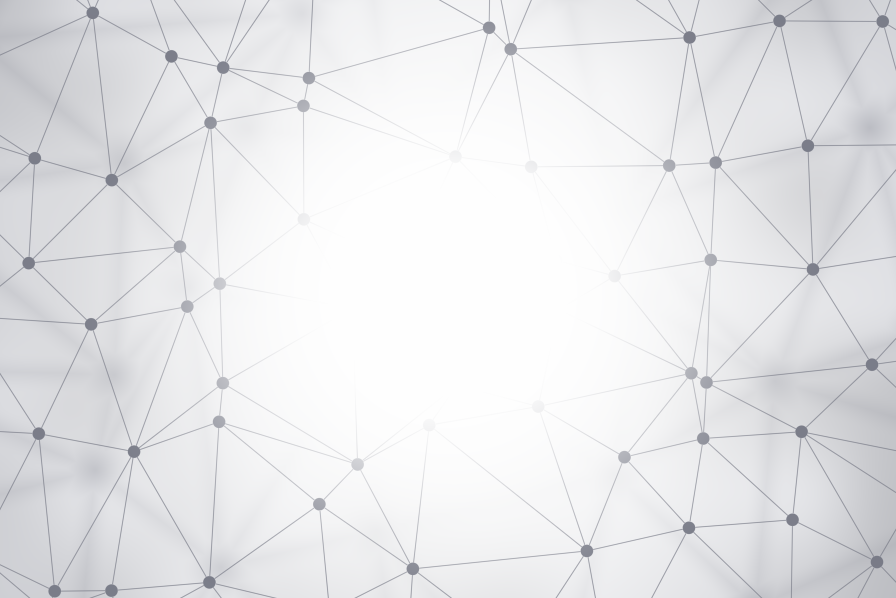
Give the GLSL for this background, as a WebGL 2 fragment shader.

```glsl
#version 300 es
precision highp float;

uniform vec2 u_resolution;
out vec4 fragColor;

const vec3 CENTER_WHITE = vec3(0.995);
const vec3 RIM_GREY = vec3(0.775, 0.78, 0.80);
const vec3 INK = vec3(0.45, 0.46, 0.51);

vec2 hash2(vec2 cell, float seed) {
    vec3 q = fract(vec3(cell.xyx + seed) * vec3(0.1031, 0.1030, 0.0973));
    q += dot(q, q.yzx + 33.33);
    return fract((q.xx + q.yz) * q.zy);
}

float valueNoise(vec2 p, float seed) {
    vec2 cell = floor(p);
    vec2 f = fract(p);
    f = f * f * (3.0 - 2.0 * f);
    float low = mix(hash2(cell, seed).x, hash2(cell + vec2(1, 0), seed).x, f.x);
    float high = mix(hash2(cell + vec2(0, 1), seed).x, hash2(cell + vec2(1, 1), seed).x, f.x);
    return mix(low, high, f.y);
}

// Jittered lattice node, in lattice units
vec2 node(vec2 cell, float seed) {
    return cell + 0.5 + 0.92 * (hash2(cell, seed) - 0.5);
}

float segmentDistance(vec2 p, vec2 a, vec2 b) {
    vec2 ab = b - a;
    float t = clamp(dot(p - a, ab) / max(dot(ab, ab), 0.0001), 0.0, 1.0);
    return length(p - a - ab * t);
}

float coverage(float dist, float radius, float softness) {
    return 1.0 - smoothstep(radius - softness, radius + softness, dist);
}

// Distances to the nearest link (x) and nearest node (y) of a triangulated mesh
vec2 meshDistance(vec2 p, float cellSize, float seed) {
    vec2 q = p / cellSize;
    vec2 base = floor(q);
    vec2 nearest = vec2(10.0);
    for (int j = -2; j <= 1; j++) {
        for (int i = -2; i <= 1; i++) {
            vec2 cell = base + vec2(i, j);
            vec2 a = node(cell, seed);
            vec2 b = node(cell + vec2(1, 0), seed);
            vec2 c = node(cell + vec2(1, 1), seed);
            vec2 d = node(cell + vec2(0, 1), seed);
            float link = min(segmentDistance(q, a, b), segmentDistance(q, a, d));
            // Split each quad along its shorter diagonal
            bool rising = distance(a, c) < distance(b, d);
            float diagonal = rising ? segmentDistance(q, a, c) : segmentDistance(q, b, d);
            nearest.x = min(nearest.x, min(link, diagonal));
            nearest.y = min(nearest.y, distance(q, a));
        }
    }
    return nearest * cellSize;
}

void main() {
    vec2 p = gl_FragCoord.xy / u_resolution.y;
    float pixel = 1.0 / u_resolution.y;
    vec2 center = vec2(0.5 * u_resolution.x / u_resolution.y, 0.51);
    float radius = length((p - center) * vec2(0.92, 0.88));

    // Radial light, white in the middle and grey toward the rim
    vec3 color = mix(CENTER_WHITE, RIM_GREY, smoothstep(0.17, 0.93, radius));

    // Drifting smoke and out-of-focus mesh behind
    float rim = smoothstep(0.25, 0.7, radius);
    float smoke = valueNoise(p * 6.0, 3.0) - 0.5;
    color -= 0.10 * smoke * rim;
    vec2 far = meshDistance(p + 0.07, 0.31, 17.0);
    float haze = max(0.24 * coverage(far.x, 0.0, 0.035), 0.40 * coverage(far.y, 0.02, 0.05));
    color = mix(color, INK, haze * rim);

    // Sharp mesh in front, dissolving into the central glow
    vec2 near = meshDistance(p, 1.0 / 6.0, 5.0);
    float glowFade = smoothstep(0.16, 0.55, length((p - center) * vec2(0.85, 1.0)));
    float links = 0.62 * coverage(near.x, 0.0009, 0.6 * pixel);
    float dots = 0.92 * coverage(near.y, 0.0105, 0.7 * pixel);
    color = mix(color, INK, max(links, dots) * glowFade);

    fragColor = vec4(color, 1.0);
}
```
